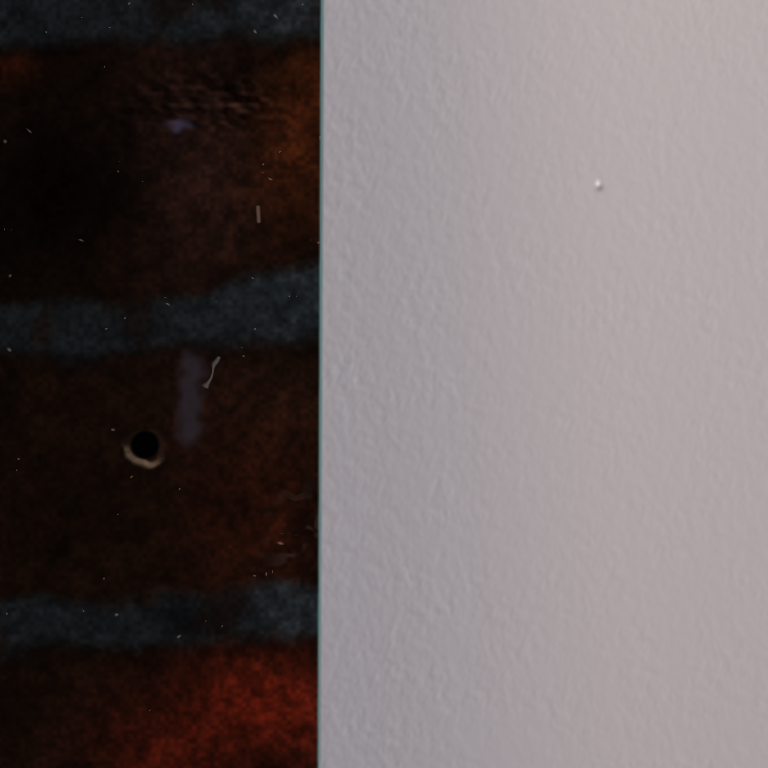
Reproduce this texture procedurally as a Shadertoy shader.

```glsl
// A dark, weathered brick wall beside a pale rolled-plaster panel.
// Bricks are soft colour pools cut by ragged mortar bands; the plaster is
// a slow gradient with embossed value noise that is rougher near its edge.
#define EDGE_X 0.4135
#define EDGE_LEAN 0.0045
#define SEAM_WIDTH 0.0030
#define MORTAR_RAGGED 0.046
#define RELIEF_SCALE vec2(112.0, 84.0)
#define RELIEF_DEPTH 0.072
#define SEAM_COLOR vec3(0.34, 0.46, 0.46)
#define SOOT_COLOR vec3(0.066, 0.033, 0.020)
#define MORTAR_COLOR vec3(0.090, 0.102, 0.112)
#define HOLE_POS vec2(0.189, 0.421)
#define PIMPLE_POS vec2(0.7785, 0.7605)

float hash(vec2 p) {
    vec3 q = fract(vec3(p.xyx) * 0.1031);
    q += dot(q, q.yzx + 33.33);
    return fract((q.x + q.y) * q.z);
}

float noise(vec2 p) {
    vec2 i = floor(p), f = fract(p);
    f = f * f * (3.0 - 2.0 * f);
    return mix(mix(hash(i), hash(i + vec2(1, 0)), f.x),
               mix(hash(i + vec2(0, 1)), hash(i + vec2(1, 1)), f.x), f.y);
}

float fbm(vec2 p) {
    float sum = 0.0, amp = 0.5;
    for (int i = 0; i < 4; i++) {
        sum += amp * noise(p);
        p = mat2(1.6, 1.2, -1.2, 1.6) * p + 17.3;
        amp *= 0.5;
    }
    return sum;
}

// Soft elliptical pool of colour
float pool(vec2 p, vec2 center, vec2 radius) {
    vec2 d = (p - center) / radius;
    return exp(-dot(d, d));
}

float stroke(vec2 p, vec2 a, vec2 b, float width) {
    vec2 pa = p - a, ba = b - a;
    float d = length(pa - ba * clamp(dot(pa, ba) / dot(ba, ba), 0.0, 1.0));
    return 1.0 - smoothstep(width * 0.3, width * 1.7, d);
}

float band(float y, float center, float halfWidth) {
    return 1.0 - smoothstep(-0.014, 0.014, abs(y - center) - halfWidth);
}

float mortarMask(vec2 p) {
    float y = p.y + (fbm(p * 19.0) - 0.47) * MORTAR_RAGGED;
    float rise = smoothstep(0.08, 0.42, p.x);
    float flare = smoothstep(0.27, 0.38, p.x);
    float top = band(y, 1.0, 0.054);
    float middle = band(y, 0.569 + 0.034 * rise, 0.036 + 0.016 * flare);
    float low = band(y, 0.186 + 0.020 * rise, 0.033);
    return max(top, max(middle, low));
}

vec3 brickWall(vec2 p) {
    float grain = fbm(p * 60.0 + 5.0);
    float stain = fbm(p * vec2(17.0, 12.0) + 31.0);
    float grit = noise(p * 170.0) - 0.5;

    // Large stains on the three brick courses
    vec3 brick = SOOT_COLOR;
    brick += vec3(0.055, 0.032, 0.030) * pool(p, vec2(0.25, 0.79), vec2(0.08, 0.20));
    brick += vec3(0.150, 0.058, 0.018) * pool(p, vec2(0.395, 0.83), vec2(0.055, 0.13));
    brick += vec3(0.110, 0.030, 0.008) * pool(p, vec2(0.02, 0.91), vec2(0.035, 0.022));
    brick += vec3(0.080, 0.024, 0.010) * pool(p, vec2(0.34, 0.33), vec2(0.10, 0.11));
    brick += vec3(0.055, 0.030, 0.020) * pool(p, vec2(0.37, 0.49), vec2(0.09, 0.06));
    brick += vec3(0.175, 0.030, 0.012) * pool(p, vec2(0.34, 0.08), vec2(0.13, 0.085));
    brick += vec3(0.100, 0.018, 0.008) * pool(p, vec2(0.19, 0.01), vec2(0.09, 0.06));
    brick *= 1.0 - 0.62 * pool(p, vec2(0.06, 0.74), vec2(0.11, 0.15));
    brick *= (0.55 + 0.9 * stain) * (0.55 + 0.9 * grain);

    // Bluish mortar, patchy and lighter toward the panel
    vec3 mortar = MORTAR_COLOR * (0.6 + 0.8 * grain) * (0.85 + 0.4 * smoothstep(0.2, 0.4, p.x));
    mortar *= 1.0 - 0.5 * pool(p, vec2(0.26, 0.19), vec2(0.06, 0.03));
    mortar = mix(mortar, SOOT_COLOR, 0.6 * smoothstep(0.52, 0.72, stain));
    float mask = mortarMask(p);
    vec3 col = mix(brick, mortar, mask * 0.94);
    float lip = mortarMask(p + vec2(0.0, 0.008)) - mask;
    col *= 1.0 - 0.4 * clamp(lip, 0.0, 1.0);
    col *= 1.0 + 0.45 * grit;

    // Violet smears, wrinkles and pale scratches
    vec2 w = p + (vec2(noise(p * 70.0), noise(p * 70.0 + 9.0)) - 0.5) * 0.012;
    col = mix(col, vec3(0.17, 0.15, 0.18), 0.7 * stroke(w, vec2(0.250, 0.525), vec2(0.246, 0.437), 0.015));
    col = mix(col, vec3(0.20, 0.19, 0.29), 0.7 * pool(w, vec2(0.235, 0.837), vec2(0.016, 0.007)));
    float wrinkle = noise(p * vec2(75.0, 130.0)) - noise(p * vec2(75.0, 130.0) + vec2(0.3, 0.6));
    col += vec3(0.20, 0.14, 0.12) * max(wrinkle, -0.2) * pool(p, vec2(0.28, 0.865), vec2(0.09, 0.035));
    col = mix(col, vec3(0.38, 0.37, 0.38), 0.65 * stroke(w, vec2(0.283, 0.535), vec2(0.269, 0.500), 0.0020));
    col = mix(col, vec3(0.42, 0.34, 0.29), 0.7 * stroke(p, vec2(0.336, 0.730), vec2(0.337, 0.712), 0.0024));
    float scuff = smoothstep(0.58, 0.80, noise(w * vec2(55.0, 90.0) + 4.0));
    col += vec3(0.10, 0.10, 0.10) * scuff * pool(p, vec2(0.39, 0.30), vec2(0.035, 0.06));

    // Chips of pale dust, gathered along the mortar
    vec2 cell = floor(p * 62.0);
    vec2 jitter = 0.25 + 0.5 * vec2(hash(cell + 3.0), hash(cell + 8.0));
    float size = 0.09 + 0.13 * hash(cell + 13.0);
    float chip = 1.0 - smoothstep(0.02, size, length(fract(w * 62.0) - jitter));
    col += vec3(0.24, 0.22, 0.20) * chip * step(0.975 - 0.03 * mask, hash(cell + 21.0));

    // Drilled hole with a crumbled lower rim
    vec2 h = w - HOLE_POS;
    float rim = 1.0 - smoothstep(0.001, 0.007, abs(length(h + vec2(0.003, 0.005)) - 0.023));
    float lit = smoothstep(0.004, 0.028, -h.y - 0.35 * h.x);
    col = mix(col, vec3(0.42, 0.35, 0.28), rim * (0.10 + 0.65 * lit) * (0.5 + grain));
    col = mix(col, vec3(0.006, 0.004, 0.004), 1.0 - smoothstep(0.015, 0.021, length(p - HOLE_POS)));
    return col;
}

float plasterHeight(vec2 p) {
    vec2 q = mat2(0.94, 0.34, -0.34, 0.94) * p * RELIEF_SCALE;
    return 0.6 * noise(q) + 0.4 * noise(q.yx * 1.7 + 7.0);
}

vec3 plaster(vec2 p) {
    float across = smoothstep(0.42, 0.85, p.x);
    vec3 col = mix(vec3(0.588, 0.567, 0.588), vec3(0.664, 0.627, 0.634), across);
    col += vec3(0.050, 0.047, 0.040) * p.y * (0.6 + 0.4 * across);

    // Emboss lit from the upper right
    float slope = plasterHeight(p) - plasterHeight(p + vec2(0.0034, 0.0018));
    float rough = mix(1.0, 0.55, smoothstep(0.48, 0.72, p.x));
    col += RELIEF_DEPTH * rough * slope * (0.6 + 0.8 * noise(p * 24.0));

    // One small raised pimple with its shadow
    col -= 0.16 * pool(p, PIMPLE_POS + vec2(0.002, -0.005), vec2(0.005));
    col += 0.22 * pool(p, PIMPLE_POS, vec2(0.0035, 0.0045));
    return col;
}

void mainImage(out vec4 fragColor, in vec2 fragCoord) {
    vec2 p = fragCoord / iResolution.xy;
    float blur = max(0.0016, 1.0 / iResolution.x);
    float side = p.x - EDGE_X - EDGE_LEAN * p.y;
    vec3 col = mix(brickWall(p), plaster(p), smoothstep(-blur, blur, side - 0.001));

    // Teal seam along the panel edge, fading in places
    float seam = 1.0 - smoothstep(0.0, SEAM_WIDTH + blur, abs(side - 0.0015));
    col = mix(col, SEAM_COLOR, seam * (0.60 + 0.2 * p.y + 0.2 * noise(p.yy * 25.0)));
    fragColor = vec4(clamp(col, 0.0, 1.0), 1.0);
}
```
